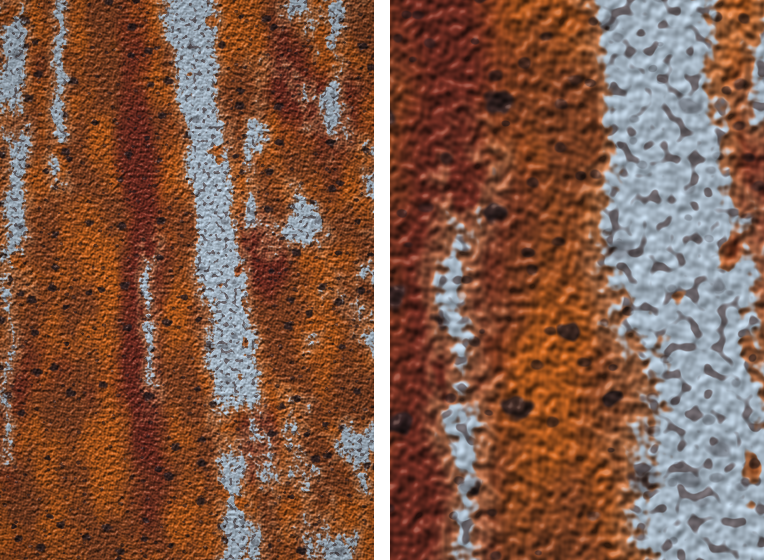
Left: the whole. Right: its middle third, enlarged.
Reproduce this texture procedurally as a Shadertoy shader.

```glsl
// Rusted sheet metal: grainy orange and dark red rust with vertical streaks of
// worn blue-grey paint. Streak distances are roughened with gradient noise,
// then tan borders, dark specks, relief lighting and scattered pits are added.

const vec3 ORANGE = vec3(0.59, 0.30, 0.10);
const vec3 BROWN  = vec3(0.42, 0.22, 0.12);
const vec3 RED    = vec3(0.36, 0.145, 0.11);
const vec3 TAN    = vec3(0.61, 0.41, 0.28);
const vec3 PAINT  = vec3(0.60, 0.67, 0.73);
const vec3 SPECK  = vec3(0.27, 0.23, 0.24);
const vec3 PIT    = vec3(0.13, 0.10, 0.11);
const vec3 SHEEN  = vec3(0.72, 0.58, 0.52);

float hash(vec2 cell) {
    uvec2 u = uvec2(ivec2(cell)) * uvec2(1597334677u, 3812015801u);
    uint n = (u.x ^ u.y) * 1597334677u;
    n = (n ^ (n >> 15)) * 2246822519u;
    return float((n ^ (n >> 13)) >> 8) / 16777216.0;
}

float cornerSlope(vec2 cell, vec2 offset) {
    float angle = 6.2832 * hash(cell);
    return dot(vec2(cos(angle), sin(angle)), offset);
}

float gradientNoise(vec2 p) {
    vec2 i = floor(p), f = p - i;
    vec2 w = f * f * f * (f * (f * 6.0 - 15.0) + 10.0);
    vec2 e = vec2(1.0, 0.0);
    float low  = mix(cornerSlope(i, f), cornerSlope(i + e.xy, f - e.xy), w.x);
    float high = mix(cornerSlope(i + e.yx, f - e.yx), cornerSlope(i + e.xx, f - e.xx), w.x);
    return mix(low, high, w.y);
}

float fbm(vec2 p) {
    float sum = 0.0, gain = 1.0;
    for (int k = 0; k < 4; k++) {
        sum += gain * gradientNoise(p);
        p = p * 2.03 + 17.3;
        gain *= 0.5;
    }
    return sum;
}

// Height of the fine rust bumps
float grain(vec2 p) {
    return gradientNoise(p * 115.0) + 0.6 * gradientNoise(p * 230.0 + 9.0);
}

// Positive inside a vertical strip with tapered ends
float streak(vec2 p, float axis, float halfWidth, float bottom, float top) {
    return min(halfWidth - abs(p.x - axis), 0.3 * min(p.y - bottom, top - p.y));
}

float blotch(vec2 p, vec2 centre, vec2 size) {
    vec2 d = (p - centre) / size;
    return exp(-dot(d, d));
}

float paintField(vec2 p) {
    vec2 q = p + vec2(0.018 * fbm(p * 9.0), 0.0);
    float fall = 1.0 - p.y;
    float d = streak(q, 0.338 + 0.12 * fall, 0.037 + 0.012 * fall * fall, 0.27, 1.3);
    d = max(d, streak(q, 0.415, 0.022, -0.2, 0.19));
    d = max(d, streak(q, 0.107, 0.009, 0.69, 1.2));
    d = max(d, streak(q, 0.270, 0.007, 0.32, 0.53));
    d = max(d, streak(q, 0.022, 0.021, 0.80, 0.98));
    d = max(d, streak(q, 0.028, 0.019, 0.53, 0.76));
    d = max(d, streak(q, 0.012, 0.005, 0.20, 0.55));
    // Flaky remains on the right-hand side
    float flakes = 0.05 * (fbm(p * vec2(11.0, 7.5) + 3.0) - 0.27);
    d = max(d, flakes - 0.1 * (1.0 - smoothstep(0.38, 0.45, p.x)));
    return d + 0.011 * fbm(p * 26.0) - 0.04 * smoothstep(0.3, 0.7, fbm(p * 13.0 + 31.0));
}

vec3 rustColour(vec2 p) {
    float red = 0.9 * blotch(p, vec2(0.235 + 0.03 * (1.0 - p.y), 0.5), vec2(0.045, 0.6));
    red += 0.8 * blotch(p, vec2(0.56, 0.83), vec2(0.10, 0.13));
    red += 0.9 * blotch(p, vec2(0.48, 0.54), vec2(0.05, 0.10));
    red += 0.9 * blotch(p, vec2(0.46, 0.20), vec2(0.06, 0.09));
    red += 0.7 * blotch(p, vec2(0.03, 0.22), vec2(0.06, 0.25));
    red += 0.6 * fbm(p * vec2(9.0, 4.5) + 5.0);
    float warm = smoothstep(-0.35, 0.45, fbm(p * vec2(13.0, 8.0) + 60.0));
    return mix(mix(BROWN, ORANGE, warm), RED, smoothstep(0.2, 0.85, red));
}

// Coverage of irregular dark pits, one candidate per jittered cell
float pits(vec2 p, float cellSize, float radius, float chance) {
    vec2 home = floor(p / cellSize);
    float wobble = 0.5 * radius * gradientNoise(p * 140.0);
    float cover = 0.0;
    for (int y = -1; y <= 1; y++)
    for (int x = -1; x <= 1; x++) {
        vec2 cell = home + vec2(x, y);
        vec2 jitter = vec2(hash(cell + 71.0), hash(cell + 193.0));
        vec2 d = (p - (cell + jitter) * cellSize) * vec2(0.85, 1.1);
        float r = radius * mix(0.5, 1.0, hash(cell + 311.0));
        float inside = 1.0 - smoothstep(0.65 * r, 1.25 * r, length(d) + wobble);
        cover = max(cover, inside * step(hash(cell + 457.0), chance));
    }
    return cover;
}

void mainImage(out vec4 fragColor, in vec2 fragCoord) {
    vec2 p = fragCoord / iResolution.y;
    float bump = grain(p);
    float relief = bump - grain(p + vec2(-0.0012, 0.0030));
    float field = paintField(p);

    // Rust, its pale borders, then speckled paint
    float border = smoothstep(-0.022, 0.002, field + 0.008 * bump);
    vec3 colour = mix(rustColour(p), TAN, 0.75 * border);
    float paint = smoothstep(-0.003, 0.006, field + 0.013 * bump);
    float specks = smoothstep(0.12, 0.34, gradientNoise(p * 125.0 + 40.0));
    vec3 coat = mix(PAINT, SPECK, 0.75 * specks);
    colour = mix(colour, coat, 0.95 * paint);

    // Pits and relief, softer on the paint
    float pit = max(pits(p, 0.048, 0.0085, 0.5), 0.7 * pits(p + 3.0, 0.021, 0.0038, 0.45));
    colour = mix(colour, PIT, 0.85 * pit * (1.0 - 0.6 * paint));
    float strength = mix(0.85, 0.35, paint);
    colour *= clamp(1.0 + strength * relief, 0.4, 1.6);
    colour = mix(colour, SHEEN, 0.35 * smoothstep(0.3, 0.85, relief) * (1.0 - paint));

    // Gentle darkening toward the corners
    vec2 c = fragCoord / iResolution.xy - 0.5;
    colour *= 1.06 - 0.35 * dot(c, c);
    fragColor = vec4(colour, 1.0);
}
```
